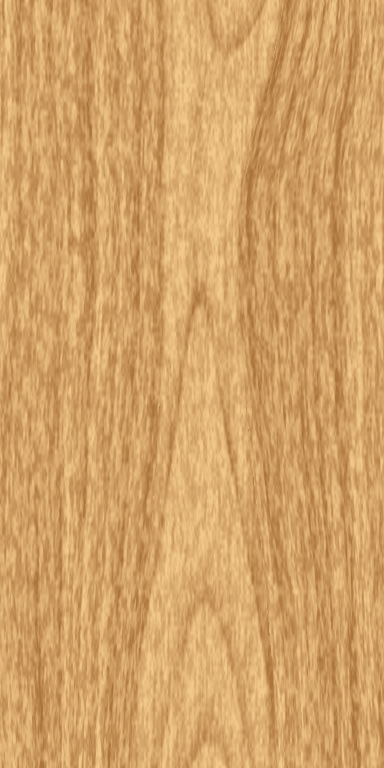
Give the GLSL for this texture, as a Shadertoy shader.

```glsl
// Flat-sawn pale wood board: a light heart channel with cathedral arches,
// flanked by darker straight grain. A warped flow coordinate bends the growth
// rings, and stretched value noise along it gives streaks, pores and fibres.

const vec3 DARK_WOOD  = vec3(0.695, 0.483, 0.266);
const vec3 LIGHT_WOOD = vec3(0.940, 0.772, 0.533);

const float HEART_LEFT  = 0.43;   // heart channel limits in flow units
const float HEART_RIGHT = 0.63;
const float HEART_TONE  = 0.78;   // mean lightness before lines
const float SIDE_TONE   = 0.62;
const float RING_STEP   = 0.062;  // spacing of the side growth rings
const float ARCH_CURVE  = 100.0;  // steepness of the cathedral arches
const float ARCH_DEPTH  = 0.50;
const float EDGE_DEPTH  = 0.30;
const float RING_DEPTH  = 0.28;
const float FIBRE_DEPTH = 0.40;

float hash(vec2 p) {
    vec3 q = fract(p.xyx * 0.1031);
    q += dot(q, q.yzx + 33.33);
    return fract((q.x + q.y) * q.z);
}

float noise(vec2 p) {
    vec2 i = floor(p), f = fract(p);
    f = f * f * (3.0 - 2.0 * f);
    return mix(mix(hash(i), hash(i + vec2(1, 0)), f.x),
               mix(hash(i + vec2(0, 1)), hash(i + vec2(1, 1)), f.x), f.y);
}

// Noise centred on zero
float grain(float x, float y) {
    return noise(vec2(x, y) + 17.0) - 0.5;
}

// Dark line with a fairly crisp start at d = 0 and a soft fade for d > 0
float ringLine(float d, float width) {
    return smoothstep(-0.6 * width, 0.1 * width, d) * exp(-max(d, 0.0) / width);
}

// Repeating growth ring: slow fade, then a quick return to dark
float growthRing(float q) {
    float f = fract(q);
    return mix(exp(-3.5 * f), 1.0, smoothstep(0.86, 1.0, f));
}

// Straightens the grain: maps the bent heart channel to fixed limits
float flowCoord(float x, float y) {
    float left  = 0.43 - 0.09 * (1.0 - smoothstep(-0.1, 1.3, y));
    float right = 0.625 + 0.10 * (1.0 - smoothstep(-0.1, 1.35, y))
                + 0.11 * smoothstep(1.45, 2.05, y);
    if (x < left)  return HEART_LEFT * x / left;
    if (x > right) return HEART_RIGHT + 0.49 * (x - right) / (1.12 - right);
    return mix(HEART_LEFT, HEART_RIGHT, (x - left) / (right - left));
}

// Cathedral arches in the heart, plus the down-pointing tongue at the top
float heartLines(float g, float x, float y) {
    float lines = 0.0;
    float apex = 1.22;
    for (int i = 0; i < 3; i++) {
        float d = g - 0.525 - 0.006 * float(i);
        float height = y + ARCH_CURVE * d * d - apex;
        lines = max(lines, ringLine(height, 0.045 + 1.7 * abs(d)));
        apex -= 0.78 - 0.42 * float(i);
    }
    float t = x - 0.585 - 0.2 * (y - 1.87);
    return max(lines, ringLine(y - 1.87 - 23.0 * t * t, 0.05));
}

// Short pores running along the grain
float pores(float u, float y) {
    float shift = 1.5 * noise(vec2(u * 60.0, y * 3.0));
    float n = 0.6 * noise(vec2(u * 178.0, y * 25.0 + shift))
            + 0.4 * noise(vec2(u * 127.0 + 5.0, y * 38.0 - shift));
    return smoothstep(0.26, 0.74, n) - 0.5;
}

void mainImage(out vec4 fragColor, in vec2 fragCoord) {
    vec2 p = fragCoord / iResolution.x;
    float y = p.y;
    float x = p.x + 0.022 * grain(p.x * 5.0, y * 2.2)
                  + 0.004 * grain(p.x * 14.0, y * 5.0);
    float g = flowCoord(x, y);

    // Signed distance outside the heart channel
    float outside = max(HEART_LEFT - g, g - HEART_RIGHT);
    float side = smoothstep(-0.004, 0.004, outside);

    // Heart: arches over faint rings of the same shape and thin upright streaks
    float d = g - 0.525;
    float lineStrength = 0.75 + 0.5 * noise(vec2(g * 30.0, y * 3.0));
    float heart = HEART_TONE - ARCH_DEPTH * lineStrength * heartLines(g, x, y)
                + 0.12 * grain((y + ARCH_CURVE * d * d) * 5.0, g * 4.0)
                + 0.20 * grain(x * 45.0, y * 0.9);

    // Sides: growth rings and long streaks of several widths
    float ring = growthRing(outside / RING_STEP + 1.3 * noise(vec2(g * 7.0, y * 0.5)));
    float ringStrength = 0.4 + 1.2 * noise(vec2(g * 9.0, y * 0.7));
    float sides = SIDE_TONE - RING_DEPTH * ring * ringStrength
                + 0.26 * grain(g * 14.0, y * 0.3)
                + 0.28 * grain(g * 42.0, y * 0.5)
                + 0.14 * (1.0 - smoothstep(0.0, 0.07, x));

    float tone = mix(heart, sides, side);
    tone -= EDGE_DEPTH * ringLine(HEART_LEFT - g, 0.016);
    tone -= EDGE_DEPTH * ringLine(g - HEART_RIGHT, 0.028);

    // Surface detail: follows the bent grain outside, upright in the heart
    float u = outside > 0.0 ? g : x;
    tone += FIBRE_DEPTH * mix(0.8, 1.15, side) * pores(u, y);
    tone += 0.28 * grain(u * 110.0, y * 1.4);
    tone += 0.36 * grain(u * 240.0, y * 85.0);

    fragColor = vec4(mix(DARK_WOOD, LIGHT_WOOD, clamp(tone, -0.10, 1.03)), 1.0);
}
```
